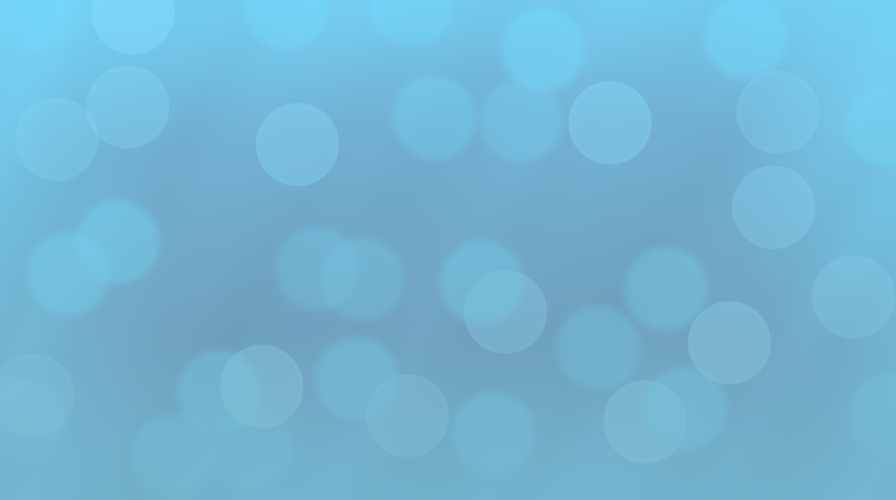
Write a Shadertoy shader that draws this background.

```glsl
// Soft blue backdrop with scattered translucent bokeh discs.
// Blended vertical and side glows plus layered diagonal sines form the haze;
// a jittered grid of discs, some crisp and some blurred, is laid over it.

vec3 hash3(vec2 cell) {
    vec3 q = vec3(dot(cell, vec2(127.1, 311.7)),
                  dot(cell, vec2(269.5, 183.3)),
                  dot(cell, vec2(419.2, 371.9)));
    return fract(sin(q) * 43758.5);
}

// Slow diagonal bands, roughly in -1..1
float diagonalHaze(vec2 p) {
    float across = p.x - 0.65 * p.y;
    float bend = 0.6 * sin(4.0 * p.y + 2.0 * p.x);
    return 0.55 * sin(11.0 * across + bend + 1.2)
         + 0.30 * sin(23.0 * across - 2.0 * bend)
         + 0.15 * sin(41.0 * across + 3.0 * p.y);
}

vec3 backdrop(vec2 uv, vec2 p) {
    float haze = diagonalHaze(p);
    vec3 col = mix(vec3(0.435, 0.635, 0.750), vec3(0.445, 0.700, 0.835),
                   smoothstep(0.28, 0.90, uv.y));

    // Pale floor, lighter sides, bright ceiling
    float floorGlow = 1.0 - smoothstep(0.0, 0.36, uv.y);
    col = mix(col, vec3(0.450, 0.705, 0.805), 0.9 * floorGlow);
    float side = smoothstep(0.58, 1.08, abs(2.0 * uv.x - 1.0) + 0.03 * haze);
    col = mix(col, mix(vec3(0.45, 0.70, 0.80), vec3(0.45, 0.79, 0.92),
                       smoothstep(0.0, 0.75, uv.y)), 0.85 * side);
    float ceiling = smoothstep(0.70, 1.05, uv.y + 0.03 * sin(6.0 * uv.x + 1.0));
    col = mix(col, vec3(0.450, 0.825, 0.965), 0.85 * ceiling);

    return col * (1.0 + 0.016 * haze);
}

void mainImage(out vec4 fragColor, in vec2 fragCoord) {
    vec2 uv = fragCoord / iResolution.xy;
    float aspect = iResolution.x / iResolution.y;
    vec2 p = vec2(uv.x * aspect, uv.y);
    vec3 col = backdrop(uv, p);

    // Discs take their light from the height they hang at
    vec3 glow = mix(vec3(0.46, 0.73, 0.82), vec3(0.45, 0.86, 1.0), uv.y);
    vec2 grid = vec2(8.0, 5.0);
    for (int j = 0; j < 5; j++) {
        for (int i = 0; i < 8; i++) {
            vec2 cell = vec2(i, j);
            vec3 rnd = hash3(cell + 3.0);
            vec3 look = hash3(cell + 57.0);
            if (look.x < 0.1) continue;

            vec2 center = (cell + 0.5 + 0.95 * (rnd.xy - 0.5)) / grid;
            center.x *= aspect;
            float d = length(p - center) - 0.083;

            float crisp = step(0.62, rnd.z);
            float blur = mix(0.014, 0.0025, crisp);
            float disc = 1.0 - smoothstep(-blur, blur, d);
            float rim = crisp * disc * smoothstep(-0.012, 0.0, d);

            vec3 tint = mix(glow, glow + vec3(0.07, 0.01, 0.0), crisp);
            float alpha = mix(0.32, 0.56, look.y) - 0.08 * crisp;
            col = mix(col, tint, alpha * disc + 0.07 * rim);
        }
    }
    fragColor = vec4(col, 1.0);
}
```
